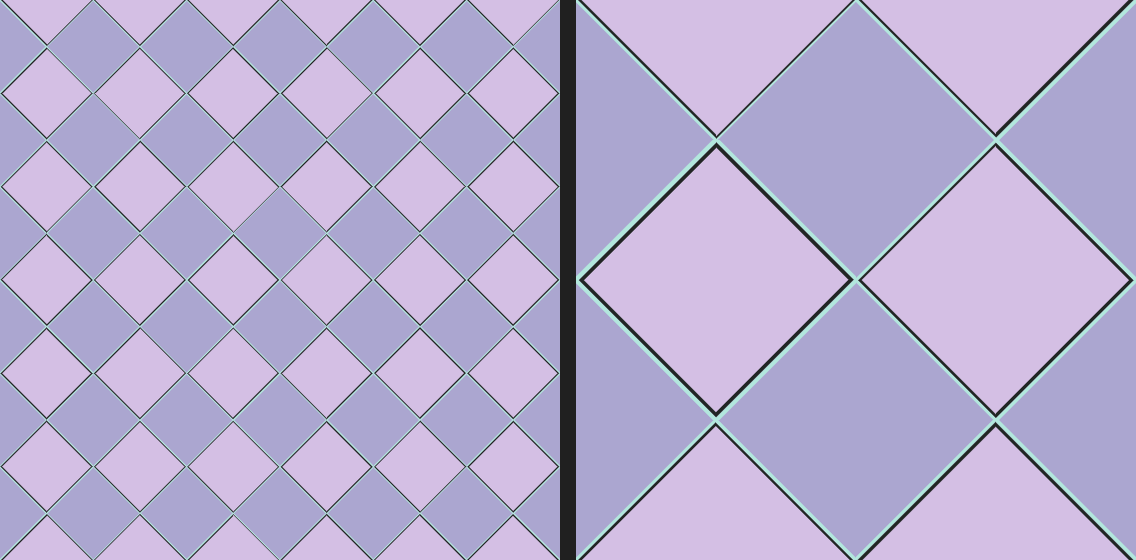
Left, the full canvas; right, a detail of the centre.
A WebGL 2 fragment shader for this pattern:

```glsl
#version 300 es
precision highp float;

uniform vec2 u_resolution;
out vec4 fragColor;

const float REPEATS = 6.0;            // diamonds across and down
const vec3 PINK = vec3(0.832, 0.750, 0.894);
const vec3 BLUE = vec3(0.670, 0.651, 0.814);
const vec3 DARK = vec3(0.130, 0.150, 0.140);
const vec3 MINT = vec3(0.700, 0.905, 0.865);

// Line sizes as fractions of one repeat
const float MINT_OUTER = 0.008;       // reach of the pale line into the blue
const float LINE_JOINT = 0.005;       // where the pale line meets the dark one
const float DARK_WIDTH = 0.012;
const float JOINT_SHIFT = 0.0025;     // per-edge offset of the joint
const float THINNEST = 0.5;           // smallest per-edge width factor
const float WIDEST = 1.15;

// Two random values in 0..1 from a cell and one of its four edges
vec2 hashEdge(vec2 cell, float edge) {
    vec3 p = fract(vec3(cell, edge).xyx * vec3(0.1031, 0.1030, 0.0973) + edge * 0.3719);
    p += dot(p, p.yzx + 33.33);
    return fract((p.xx + p.yz) * p.zy);
}

// Box-filtered coverage of the region where dist > 0
float coverage(float dist, float pixel) {
    return clamp(dist / pixel + 0.5, 0.0, 1.0);
}

float band(float dist, float low, float high, float pixel) {
    return coverage(dist - low, pixel) - coverage(dist - high, pixel);
}

void main() {
    vec2 p = gl_FragCoord.xy / u_resolution * REPEATS;
    float pixel = REPEATS / min(u_resolution.x, u_resolution.y);

    // Square cell around each pink diamond; its corners are blue quarters
    vec2 cell = floor(p + vec2(0.0, 0.5));
    vec2 local = p - cell - vec2(0.5, 0.0);
    float inside = (0.5 - abs(local.x) - abs(local.y)) * inversesqrt(2.0);

    // Each edge gets its own widths; the wrapped cell keeps the tiling
    vec2 side = step(0.0, local);
    vec2 rnd = hashEdge(mod(cell, REPEATS), 1.0 + side.x + 2.0 * side.y);
    float widthFactor = mix(THINNEST, WIDEST, sqrt(rnd.x));
    float joint = LINE_JOINT + JOINT_SHIFT * (2.0 * rnd.y - 1.0);

    // Flat diamonds, then the pale line and the dark line along each edge
    vec3 color = mix(BLUE, PINK, coverage(inside - joint, pixel));
    float mintLine = band(inside, -MINT_OUTER * widthFactor, joint, pixel);
    float darkLine = band(inside, joint, joint + DARK_WIDTH * widthFactor, pixel);
    color = mix(color, MINT, mintLine);
    color = mix(color, DARK, darkLine);

    fragColor = vec4(color, 1.0);
}
```
